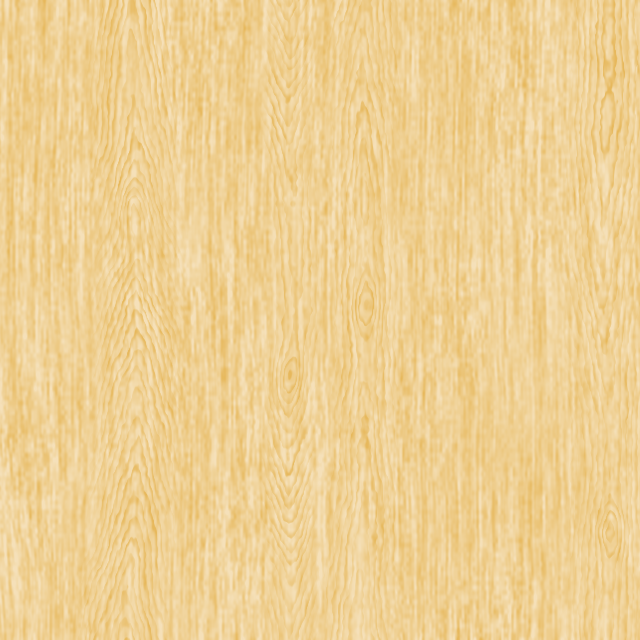
Give the GLSL for this texture, as a Shadertoy shader.

```glsl
// Pale oak veneer: straight vertical fibres crossed by columns of cathedral grain and small knots.

#define BASE_COLOR vec3(0.938, 0.817, 0.581)
#define TONE_STEP vec3(0.010, 0.028, 0.065) // colour lost per unit of darkness
#define RING_GAP 0.0098                     // distance between growth rings
#define RING_CONTRAST 3.3
#define FIBRE_CONTRAST 1.15
#define PORE_CONTRAST 1.35
#define BAND_CONTRAST 0.30
#define KNOT_CONTRAST 1.4
#define GRAIN_WOBBLE 0.007

const int COLUMNS = 4;
const float CENTER[COLUMNS] = float[](0.205, 0.455, 0.567, 0.95);
const float WIDTH[COLUMNS]  = float[](0.062, 0.036, 0.052, 0.060);
const float RISE[COLUMNS]   = float[](0.24, -0.17, 0.10, -0.09);
const float KNOT_Y[COLUMNS] = float[](0.67, 0.41, 0.52, 0.17);

float hash(vec2 p) {
    vec3 q = fract(vec3(p.xyx) * 0.1031);
    q += dot(q, q.yzx + 33.33);
    return fract((q.x + q.y) * q.z);
}

// Smooth value noise from -1 to 1
float noise(vec2 p) {
    vec2 cell = floor(p), f = fract(p);
    f = f * f * (3.0 - 2.0 * f);
    float low = mix(hash(cell), hash(cell + vec2(1, 0)), f.x);
    float high = mix(hash(cell + vec2(0, 1)), hash(cell + vec2(1, 1)), f.x);
    return 2.0 * mix(low, high, f.y) - 1.0;
}

// Each ring darkens slowly, then ends on a sharper edge
float ringLine(float phase) {
    float t = fract(phase);
    float strength = 0.55 + 0.45 * hash(vec2(floor(phase), 5.0));
    return strength * smoothstep(0.30, 0.78, t) * (1.0 - smoothstep(0.82, 1.0, t));
}

// Returns ring darkness, column coverage, knot darkness, sideways bend
vec4 cathedralGrain(vec2 p) {
    vec4 sum = vec4(0.0);
    for (int i = 0; i < COLUMNS; i++) {
        float seed = float(i) * 17.3;
        float center = CENTER[i] + 0.010 * noise(vec2(seed, p.y * 3.5))
                     + 0.003 * noise(vec2(seed + 9.0, p.y * 13.0));
        float dx = p.x - center;
        float side = sqrt(dx * dx + 0.00004);

        // Knots push the rings into closed ovals
        vec2 toKnot = vec2(dx, p.y - KNOT_Y[i]) / vec2(0.020, 0.036);
        float knot = exp(-dot(toKnot, toKnot));

        float depth = RISE[i] * p.y + 0.05 * noise(vec2(seed + 4.0, p.y * 2.7));
        float ragged = 0.45 * noise(p * vec2(34.0, 15.0) + seed)
                     + 0.22 * noise(p * vec2(90.0, 42.0) + seed)
                     + 0.15 * noise(p * vec2(230.0, 120.0) + seed);
        float phase = (depth + side - 0.022 * knot) / RING_GAP + ragged;

        // Rings fade outward and break up into worn patches
        float reach = dx / WIDTH[i];
        float cover = exp(-reach * reach * reach * reach);
        cover *= 0.85 + 0.30 * noise(vec2(p.x * 16.0, p.y * 8.0) + seed);
        float worn = 0.95 + 0.45 * noise(p * vec2(150.0, 60.0) + seed);
        sum.x += cover * worn * (ringLine(phase) - 0.24);
        sum.y += cover;
        sum.z += knot * (0.25 + 0.9 * noise(p * vec2(130.0, 90.0) + seed));
        sum.w += knot * dx * 0.5;
    }
    return sum;
}

// Vertical fibres, from broad bands down to short pores
float straightGrain(vec2 p, float calm) {
    float bands = noise(p * vec2(12.0, 0.7) + 3.0)
                + 0.40 * noise(p * vec2(29.0, 3.0) + 8.0);
    float fibres = 0.32 * noise(p * vec2(72.0, 2.0) + 21.0)
                 + 0.75 * noise(p * vec2(158.0, 5.0) + 37.0)
                 + 1.15 * noise(p * vec2(243.0, 10.0) + 59.0);
    float pores = noise(p * vec2(257.0, 46.0) + 71.0)
                + 0.75 * noise(p * vec2(221.0, 135.0) + 83.0);
    float roughness = 0.95 + 0.35 * noise(p * vec2(15.0, 6.0) + 13.0);
    return BAND_CONTRAST * bands + calm * FIBRE_CONTRAST * fibres
         + calm * roughness * PORE_CONTRAST * pores;
}

void mainImage(out vec4 fragColor, in vec2 fragCoord) {
    vec2 p = fragCoord / iResolution.y;

    // Bend the fibres gently and around the knots
    vec4 grain = cathedralGrain(p);
    vec2 bent = p;
    bent.x += GRAIN_WOBBLE * noise(p * vec2(5.0, 3.0))
            + 0.0016 * noise(p * vec2(18.0, 11.0)) - grain.w;

    float calm = 1.0 - 0.42 * clamp(grain.y, 0.0, 1.0);
    float dark = straightGrain(bent, calm);
    dark += RING_CONTRAST * grain.x + KNOT_CONTRAST * grain.z;

    // Scattered pale flecks
    float fleck = smoothstep(0.45, 0.9, noise(p * vec2(60.0, 32.0) + 91.0));
    dark -= 0.45 * fleck;

    vec3 color = BASE_COLOR - TONE_STEP * clamp(dark, -2.2, 3.4);
    fragColor = vec4(color, 1.0);
}
```
